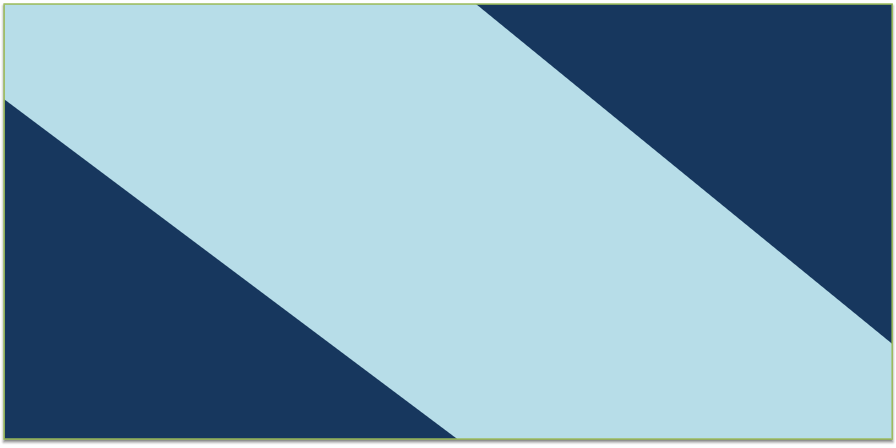
Give the GLSL for this background, as a Shadertoy shader.

```glsl
#define PALE_BLUE vec3(0.718, 0.867, 0.910)
#define NAVY vec3(0.090, 0.216, 0.367)
#define PAPER vec3(0.995)
#define OLIVE vec3(0.608, 0.733, 0.349)
#define PANEL_MIN vec2(0.0092, 0.0200)
#define PANEL_MAX vec2(1.9915, 0.9910)
#define BORDER_WIDTH 0.0034
#define SHADOW_OFFSET vec2(0.0, -0.0055)
#define SHADOW_BLUR 0.0085
#define SHADOW_STRENGTH 0.62

// Signed distance to the panel rectangle, negative inside
float panelDistance(vec2 p) {
    vec2 center = 0.5 * (PANEL_MIN + PANEL_MAX);
    vec2 d = abs(p - center) - 0.5 * (PANEL_MAX - PANEL_MIN);
    return length(max(d, 0.0)) + min(max(d.x, d.y), 0.0);
}

// Signed distance to the line a-b, positive on its left side
float lineDistance(vec2 p, vec2 a, vec2 b) {
    vec2 dir = normalize(b - a);
    return dir.x * (p.y - a.y) - dir.y * (p.x - a.x);
}

// Antialiased coverage of the region where d is negative
float coverage(float d, float pixel) {
    return clamp(0.5 - d / pixel, 0.0, 1.0);
}

void mainImage(out vec4 fragColor, in vec2 fragCoord) {
    vec2 p = fragCoord / iResolution.xy * vec2(2.0, 1.0);
    float pixel = 1.0 / iResolution.y;

    // Paper with a soft drop shadow
    float shadowDist = panelDistance(p - SHADOW_OFFSET);
    float shadow = 1.0 - smoothstep(-SHADOW_BLUR, SHADOW_BLUR, shadowDist);
    vec3 color = PAPER * (1.0 - SHADOW_STRENGTH * shadow);

    // Pale diagonal band between two navy corners
    float lowerLeft = -lineDistance(p, vec2(1.0208, 0.0200), vec2(0.0092, 0.7786));
    float upperRight = -lineDistance(p, vec2(1.0625, 0.9910), vec2(1.9915, 0.2325));
    vec3 panel = mix(PALE_BLUE, NAVY, coverage(lowerLeft, pixel));
    panel = mix(panel, NAVY, coverage(upperRight, pixel));

    // Panel and its thin outline
    float edge = panelDistance(p);
    color = mix(color, panel, coverage(edge, pixel));
    color = mix(color, OLIVE, coverage(abs(edge) - 0.5 * BORDER_WIDTH, pixel));

    fragColor = vec4(color, 1.0);
}
```
